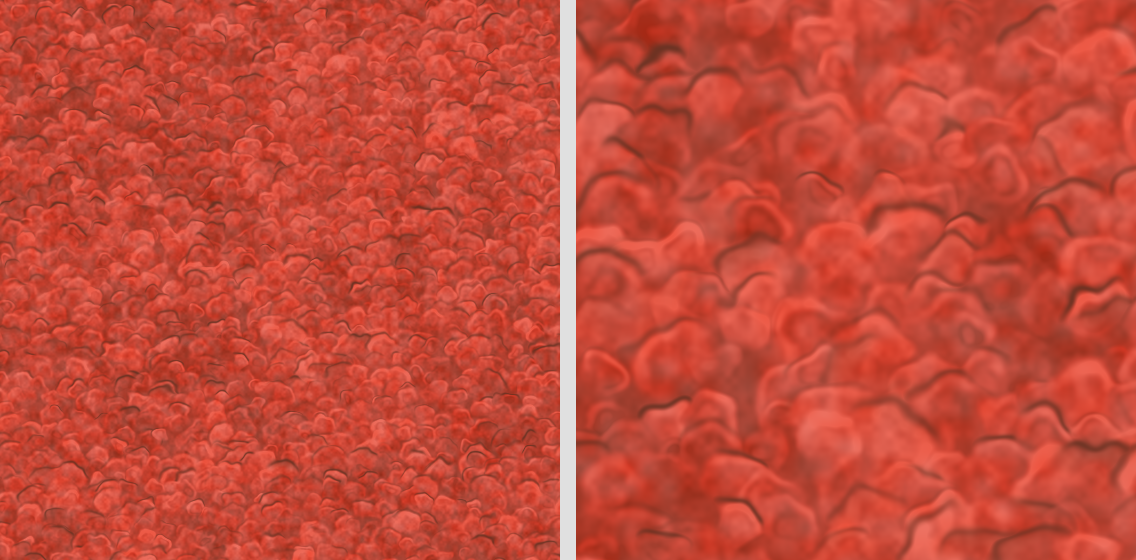
Left: the whole. Right: its middle third, enlarged.
Reproduce this texture procedurally as a Shadertoy shader.

```glsl
// Dense red terry pile: small overlapping loops with lit rims and thin dark gaps.

const vec2  CELLS        = vec2(32.0, 44.0);    // loops across and up the canvas
const vec2  LOOP_RADIUS  = vec2(0.0200, 0.0172); // mean half size of a loop
const float SIZE_SPREAD  = 0.33;
const float JITTER       = 0.90;
const float MAX_TILT     = 0.75;
const float EDGE_SOFT    = 0.15;  // in loop radii
const float GAP_WIDTH    = 0.19;  // in loop radii
const float GAP_STRENGTH = 1.05;
const float RIM_LIGHT    = 0.50;
const float LOOP_SPREAD  = 0.72;
const float GRAIN        = 0.85;
const vec2  GRAIN_SCALE  = vec2(150.0, 105.0);
const float PATCHES      = 0.62;
const float TINT         = 0.13;
const float WARP         = 0.0100;

const vec3 DEEP_RED  = vec3(0.695, 0.245, 0.180);
const vec3 MID_RED   = vec3(0.815, 0.288, 0.225);
const vec3 LIGHT_RED = vec3(0.905, 0.362, 0.292);
const vec3 GAP_COLOR = vec3(0.38, 0.19, 0.13);

float hash(vec2 p) {
    return fract(sin(dot(p, vec2(127.1, 311.7))) * 43758.5453);
}

float noise(vec2 p) {
    vec2 i = floor(p), f = fract(p);
    f = f * f * (3.0 - 2.0 * f);
    return mix(mix(hash(i), hash(i + vec2(1.0, 0.0)), f.x),
               mix(hash(i + vec2(0.0, 1.0)), hash(i + 1.0), f.x), f.y);
}

// Tone from 0 (deep) to 1 (light)
vec3 pileColor(float tone) {
    vec3 color = mix(DEEP_RED, MID_RED, clamp(tone * 2.0, -0.4, 1.0));
    return mix(color, LIGHT_RED, clamp(tone * 2.0 - 1.0, 0.0, 1.25));
}

// Lays one loop over the pile below it; pile = (tone, gap darkness, tint)
vec3 addLoop(vec3 pile, vec2 p, vec2 cell) {
    vec2 offset = vec2(hash(cell), hash(cell + 17.3)) - 0.5;
    vec2 center = (cell + 0.5 + JITTER * offset) / CELLS;
    float size = 1.0 + SIZE_SPREAD * (2.0 * hash(cell + 41.7) - 1.0);
    float angle = MAX_TILT * (2.0 * hash(cell + 63.1) - 1.0);
    float c = cos(angle), s = sin(angle);
    vec2 q = mat2(c, -s, s, c) * (p - center) / (LOOP_RADIUS * size);
    float r = length(q);

    // Thin shadow cast above the crown, strongest off to one side
    float gap = exp(-pow(max(r - 1.0, 0.0) / GAP_WIDTH, 2.0));
    float side = 0.9 * (hash(cell + 55.2) - 0.5);
    gap *= smoothstep(0.1, 0.95, q.y + side * q.x);
    gap *= pow(hash(cell + 85.9), 2.2);
    pile.y = max(pile.y, gap * GAP_STRENGTH);

    // Lit rim around a darker, slightly ringed body
    float crown = smoothstep(-0.4, 0.8, q.y - side * q.x);
    float rim = exp(-pow((r - 0.78) / 0.17, 2.0)) * crown;
    float fold = exp(-pow((r - 0.48) / 0.16, 2.0)) * hash(cell + 29.5);
    float tone = 0.46 + LOOP_SPREAD * (hash(cell + 102.3) - 0.5);
    tone += RIM_LIGHT * rim * (0.2 + hash(cell + 7.9));
    tone += 0.10 * q.y - 0.36 * fold;
    float tint = hash(cell + 71.4) - 0.5;

    // The foot fades into the pile, and some loops are half buried
    float cover = 1.0 - smoothstep(1.0 - EDGE_SOFT, 1.0 + EDGE_SOFT, r);
    cover *= smoothstep(-1.0, -0.3, q.y);
    cover *= mix(0.45, 1.0, smoothstep(0.0, 0.5, hash(cell + 93.6)));
    return mix(pile, vec3(tone, 0.0, tint), cover);
}

void mainImage(out vec4 fragColor, in vec2 fragCoord) {
    vec2 uv = fragCoord / iResolution.y;

    // Ragged bending of the loop outlines
    vec2 bend = vec2(noise(uv * 70.0), noise(uv * 70.0 + 50.0)) - 0.5;
    vec2 p = uv + WARP * bend;

    // Lower rows lie in front of upper ones
    vec2 home = floor(p * CELLS);
    vec3 pile = vec3(0.2, 0.2, 0.0);
    for (int row = 2; row >= -2; row--) {
        for (int column = -1; column <= 1; column++) {
            pile = addLoop(pile, p, home + vec2(column, row));
        }
    }

    // Fibre grain and broad unevenness
    float grain = noise(uv * GRAIN_SCALE) - 0.5;
    float fuzz = noise(uv * 250.0 + 31.0) - 0.5;
    float broad = 0.55 * noise(uv * 8.0 + 11.0) + 0.45 * noise(uv * 21.0 + 5.0) - 0.5;
    float tone = pile.x + GRAIN * (0.65 * grain + 0.35 * fuzz) + PATCHES * broad;

    // Tint shifts green and blue apart from red
    float tint = noise(uv * 85.0 + 77.0) - 0.5 + 0.35 * pile.z;
    vec3 color = pileColor(tone);
    color.gb += TINT * tint * vec2(0.85, 1.0);
    color = mix(color, GAP_COLOR, clamp(pile.y * (1.0 - 0.8 * broad), 0.0, 0.9));
    fragColor = vec4(color, 1.0);
}
```
